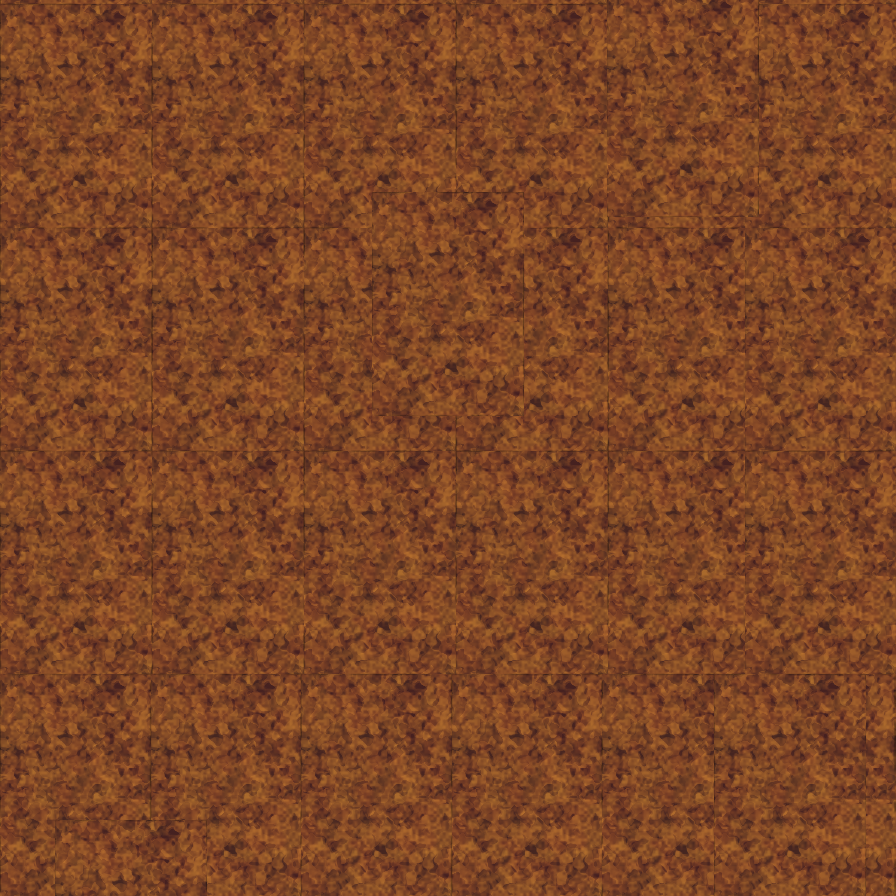
Reproduce this texture procedurally as a Shadertoy shader.

```glsl
// Burnt cork flooring: one tall panel of pressed granules repeated about six
// across and four down, with a few panels laid off-grid over the others.
// Grain is layered soft cell noise; the summed tone indexes a brown ramp.

const vec2  PANEL = vec2(0.1697, 0.2493);   // panel size in canvas units
const float BASE_Y = -0.002;                // height of the lowest seam
const float BOTTOM_ROW_WIDTH = 0.168;       // bottom row is set slightly tighter
const float LAST_COLUMN_X = 0.831;          // last column overlaps its neighbour
const float SEAM_WIDTH = 0.0012;
const float SEAM_DEPTH = 0.32;

const float COARSE_GRAIN = 0.0150;
const float MEDIUM_GRAIN = 0.0075;
const float FINE_GRAIN   = 0.0034;
const float SPECK_SIZE   = 0.0062;
const float CHIP_SIZE    = 0.0210;
const float MEAN_TONE    = 0.56;

const vec3 DARK_BROWN  = vec3(0.31, 0.16, 0.13);
const vec3 MID_BROWN   = vec3(0.48, 0.26, 0.145);
const vec3 LIGHT_OCHRE = vec3(0.65, 0.39, 0.17);

// Off-grid panels: lower left corner, strength of the pale flake
const int LOOSE_COUNT = 4;
const vec3 LOOSE[LOOSE_COUNT] = vec3[](
    vec3(0.415, 0.536, 1.0), vec3(0.061, -0.165, 1.0),
    vec3(0.677, 0.758, 1.0), vec3(0.797, -0.002, 0.0));

float hash(vec2 p) {
    vec3 q = fract(p.xyx * 0.1031);
    q += dot(q, q.yzx + 33.33);
    return fract((q.x + q.y) * q.z);
}

float noise(vec2 p) {
    vec2 i = floor(p), f = fract(p);
    f = f * f * (3.0 - 2.0 * f);
    return mix(mix(hash(i), hash(i + vec2(1, 0)), f.x),
               mix(hash(i + vec2(0, 1)), hash(i + vec2(1, 1)), f.x), f.y);
}

// Random value per irregular cell, blended softly at the borders
float granules(vec2 p) {
    vec2 cell = floor(p);
    float sum = 0.0, total = 0.0;
    for (int y = -1; y <= 1; y++)
    for (int x = -1; x <= 1; x++) {
        vec2 c = cell + vec2(x, y);
        vec2 d = c + vec2(hash(c + 17.3), hash(c + 51.7)) - p;
        float w = exp(-28.0 * dot(d, d));
        sum += w * hash(c + 83.1);
        total += w;
    }
    return sum / total;
}

// Pale wedge beside the right edge, with a smaller pale patch below it
float paleFlake(vec2 p) {
    vec2 a = p - vec2(0.157, 0.187);
    float wedge = max(max(-a.y, a.x - 0.009), a.y - 1.5 * a.x - 0.018);
    float patchDist = length((p - vec2(0.153, 0.164)) * vec2(1.0, 1.3)) - 0.008;
    return max(1.0 - smoothstep(-0.002, 0.002, wedge),
               0.6 * (1.0 - smoothstep(-0.003, 0.003, patchDist)));
}

vec3 cork(vec2 p, float flakeStrength) {
    vec2 warp = vec2(noise(p / 0.006), noise(p / 0.006 + 40.0)) - 0.5;
    vec2 q = p + 0.006 * warp;

    // Granules from broad mottling down to fine grit
    float fine = noise(p / FINE_GRAIN + 9.0) - 0.5;
    float tone = MEAN_TONE + 0.22 * (noise(p / 0.04 + 5.0) - 0.5);
    tone += 0.34 * (granules(q / COARSE_GRAIN + 30.0) - 0.5);
    tone += 0.50 * (granules(q / MEDIUM_GRAIN + 70.0) - 0.5);
    tone += 0.55 * fine;

    // Large pale chips, gathered in the lower third of the panel
    float low = 1.0 - smoothstep(0.05, 0.11, p.y);
    float chip = granules(q / (CHIP_SIZE * vec2(1.25, 0.8)) + 12.0);
    chip = smoothstep(0.70, 0.80, chip) * mix(0.25, 1.0, low);
    tone = mix(tone, 0.82 + 0.6 * fine, 0.6 * chip);

    // Dark bark specks
    float speck = smoothstep(0.70, 0.86, noise(q / SPECK_SIZE + 23.0));
    tone -= 0.34 * speck;

    float flake = flakeStrength * paleFlake(q);
    tone = mix(tone, 0.98 + 0.35 * fine, 0.85 * flake);

    tone = clamp(tone, -0.12, 1.15);
    vec3 col = tone < 0.5 ? mix(DARK_BROWN, MID_BROWN, tone * 2.0)
                          : mix(MID_BROWN, LIGHT_OCHRE, tone * 2.0 - 1.0);
    col.g += 0.035 * (noise(q / 0.012 + 61.0) - 0.5);   // red to yellow drift
    return col;
}

void mainImage(out vec4 fragColor, in vec2 fragCoord) {
    vec2 uv = fragCoord / iResolution.xy;

    // Regular panels
    float row = floor((uv.y - BASE_Y) / PANEL.y);
    float pitch = row < 0.5 ? BOTTOM_ROW_WIDTH : PANEL.x;
    vec2 local = vec2(mod(uv.x, pitch), uv.y - BASE_Y - row * PANEL.y);
    if (uv.x > LAST_COLUMN_X) local.x = uv.x - LAST_COLUMN_X;
    vec2 size = vec2(pitch, PANEL.y);
    float flake = 1.0;

    // Panels laid over the grid
    for (int i = 0; i < LOOSE_COUNT; i++) {
        vec2 q = uv - LOOSE[i].xy;
        if (all(greaterThan(q, vec2(0.0))) && all(lessThan(q, PANEL))) {
            local = q;
            size = PANEL;
            flake = LOOSE[i].z;
        }
    }
    vec3 col = cork(local, flake);

    // Thin, broken seams, fainter along the horizontal joints
    vec2 edge = min(local, size - local);
    float aa = 1.0 / iResolution.y;
    vec2 seam = 1.0 - smoothstep(vec2(0.0), vec2(0.5 * SEAM_WIDTH + aa), edge);
    float wear = smoothstep(0.2, 0.75, noise(uv / 0.009));
    col *= 1.0 - SEAM_DEPTH * wear * max(seam.x, 0.7 * seam.y);

    fragColor = vec4(clamp(col, 0.0, 1.0), 1.0);
}
```
